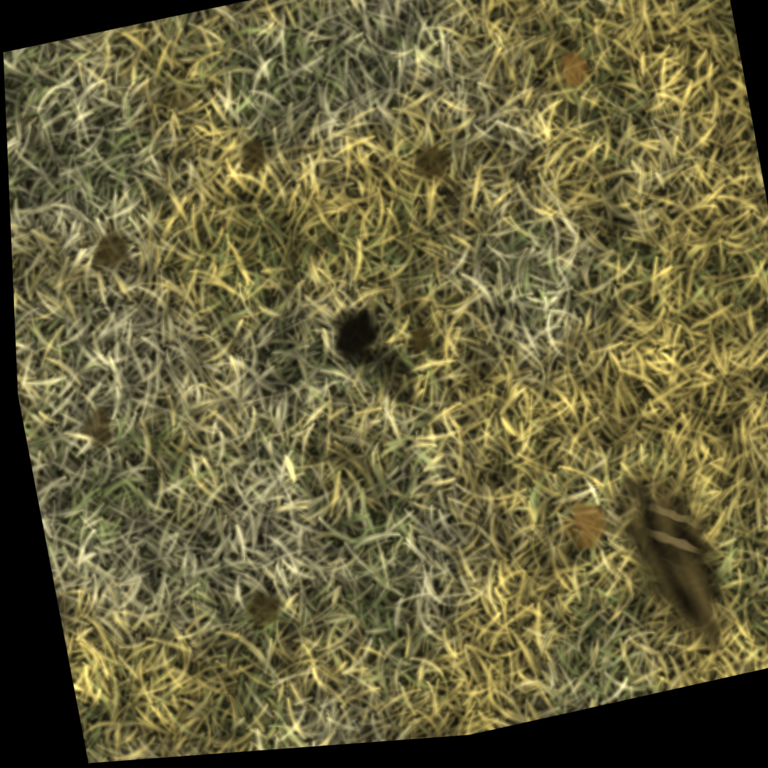
Write a Shadertoy shader that draws this texture.

```glsl
const int LAYERS = 16;
const float CELL = 0.034;
const vec2 HALF_LENGTH = vec2(0.010, 0.031);
const vec2 HALF_WIDTH = vec2(0.0011, 0.0032);
const float SOFTNESS = 0.0038;
const float OPACITY = 0.68;
const float SHADOW_REACH = 0.0095;
const float SHADOW = 0.08;
const vec2 LIGHT_RANGE = vec2(0.43, 1.06);
const float CLUMP_CONTRAST = 0.50;
const float GAP_CONTRAST = 0.62;

const vec3 SOIL = vec3(0.19, 0.185, 0.10);
const vec3 GOLD = vec3(0.86, 0.77, 0.42);
const vec3 PALE = vec3(0.78, 0.75, 0.57);
const vec3 GREEN = vec3(0.49, 0.53, 0.31);
const vec3 HOLE = vec3(0.05, 0.045, 0.02);
const vec3 CLOD = vec3(0.20, 0.16, 0.07);
const vec3 RUST = vec3(0.50, 0.36, 0.16);
const vec3 LEAF = vec3(0.21, 0.18, 0.10);
const vec3 LEAF_FOLD = vec3(0.52, 0.45, 0.29);

const int CLODS = 8;
const vec2 HOLE_POS = vec2(0.465, 0.564);
const vec2 LEAF_POS = vec2(0.882, 0.265);
const float LEAF_ANGLE = -1.12;

// Outline of the lawn, counterclockwise
const vec2 CORNERS[8] = vec2[8](
    vec2(0.115, 0.006), vec2(0.612, 0.043), vec2(1.01, 0.132), vec2(1.01, 0.679),
    vec2(0.949, 1.01), vec2(0.373, 1.01), vec2(0.004, 0.932), vec2(0.023, 0.486));

vec4 hash4(vec3 p) {
    vec4 q = fract(p.xyzx * vec4(0.1031, 0.1030, 0.0973, 0.1099));
    q += dot(q, q.wzxy + 33.33);
    return fract((q.xxyz + q.yzzw) * q.zywx);
}

float gradientDot(vec2 cell, vec2 offset) {
    float a = 6.2832 * hash4(vec3(cell, 71.0)).x;
    return dot(vec2(cos(a), sin(a)), offset);
}

// Gradient noise, roughly -0.7 to 0.7
float noise(vec2 p) {
    vec2 i = floor(p), f = p - i;
    vec2 u = f * f * f * (f * (f * 6.0 - 15.0) + 10.0);
    vec2 e = vec2(1.0, 0.0);
    return mix(mix(gradientDot(i, f), gradientDot(i + e, f - e), u.x),
               mix(gradientDot(i + e.yx, f - e.yx), gradientDot(i + 1.0, f - 1.0), u.x), u.y);
}

vec2 rotate(vec2 p, float a) {
    float c = cos(a), s = sin(a);
    return vec2(c * p.x + s * p.y, c * p.y - s * p.x);
}

float lawnMask(vec2 p) {
    float inside = 1.0;
    for (int i = 0; i < 8; i++) {
        vec2 a = CORNERS[i];
        vec2 edge = normalize(CORNERS[(i + 1) % 8] - a);
        inside = min(inside, edge.x * (p.y - a.y) - edge.y * (p.x - a.x));
    }
    return smoothstep(-0.001, 0.0015, inside);
}

// Lays one curved, tapered, soft blade over the colour below it
void addBlade(inout vec3 col, vec2 p, vec4 shape, vec4 tint, vec2 patches, float height) {
    float len = mix(HALF_LENGTH.x, HALF_LENGTH.y, shape.z);
    vec2 q = rotate(p, 1.5 + 2.8 * (shape.w - 0.5));
    float bend = (tint.w - 0.5) * 22.0;
    q.y += bend * (q.x * q.x - 0.3 * len * len);
    q.y /= sqrt(1.0 + 4.0 * bend * bend * q.x * q.x);
    float along = clamp(q.x / len, -1.0, 1.0);
    float width = mix(HALF_WIDTH.x, HALF_WIDTH.y, tint.z) * (1.0 - 0.6 * along * along);
    float d = length(vec2(q.x - along * len, q.y)) - width;

    float dry = smoothstep(-0.40, 0.40, patches.x + 0.6 * (tint.x - 0.5));
    vec3 pigment = mix(PALE, GOLD, dry);
    pigment = mix(pigment, GREEN, smoothstep(0.65, 1.0, tint.y + 0.8 * patches.y - 0.08));
    float light = mix(LIGHT_RANGE.x, LIGHT_RANGE.y, height) * mix(0.82, 1.14, tint.z);
    light *= 1.0 + 0.10 * along;

    col *= 1.0 - SHADOW * (1.0 - smoothstep(0.0, SHADOW_REACH, d));
    col = mix(col, pigment * light, OPACITY * (1.0 - smoothstep(-SOFTNESS, SOFTNESS, d)));
}

vec3 grass(vec2 p) {
    vec2 patches = vec2(noise(p * 5.0) + 0.5 * (p.x - 0.50), noise(p * 7.0 + 19.0) - 0.2 * (p.x - 0.5));
    vec3 col = SOIL * (1.0 + 0.6 * noise(p * 45.0));
    for (int i = 0; i < LAYERS; i++) {
        float layer = float(i);
        vec2 grid = rotate(p, layer * 1.7) / CELL + layer * 7.31;
        vec2 home = floor(grid);
        for (int k = 0; k < 9; k++) {
            vec2 cell = home + vec2(k % 3 - 1, k / 3 - 1);
            vec4 shape = hash4(vec3(cell, layer));
            vec4 tint = hash4(vec3(cell, layer + 40.0));
            vec2 local = rotate((grid - cell - shape.xy) * CELL, -layer * 1.7);
            addBlade(col, local, shape, tint, patches, layer / float(LAYERS - 1));
        }
    }
    // Clumps and the dim gaps between them
    vec2 warp = 0.012 * vec2(noise(p * 24.0 + 8.0), noise(p * 24.0 + 27.0));
    col *= 1.0 + CLUMP_CONTRAST * noise(p * 12.0 + 5.0);
    return col * (1.0 + GAP_CONTRAST * noise((p + warp) * 33.0 + 3.0));
}

float blob(vec2 p, vec2 radius, float ragged) {
    return 1.0 - smoothstep(0.5, 1.2, length(p / radius) + ragged);
}

void mainImage(out vec4 fragColor, in vec2 fragCoord) {
    vec2 p = fragCoord / iResolution.xy;
    vec3 col = grass(p);
    float ragged = 0.6 * noise(p * 50.0);

    // Scattered clods, some rusty
    for (int i = 0; i < CLODS; i++) {
        float n = float(i);
        vec2 pos = 0.1 + 0.82 * fract(vec2(0.7549, 0.5698) * n + vec2(0.28, 0.85));
        float size = mix(0.015, 0.028, hash4(vec3(n, 3.0, 9.0)).x);
        vec3 tone = i % 4 == 2 ? RUST : CLOD;
        col = mix(col, tone, 0.72 * blob(p - pos, vec2(size, size * 1.2), ragged));
    }

    // Burrow with a trailing shadow
    vec2 h = p - HOLE_POS;
    col *= 1.0 - 0.45 * blob(rotate(h - vec2(0.045, -0.05), -0.9), vec2(0.065, 0.025), ragged);
    col = mix(col, HOLE, 0.95 * blob(h, vec2(0.034, 0.037), 0.5 * ragged));

    // Withered leaf with pale folds
    vec2 q = rotate(p - LEAF_POS, LEAF_ANGLE);
    float leaf = blob(q, vec2(0.135, 0.052 - 0.16 * q.x), 0.5 * ragged);
    float fold = smoothstep(0.15, 0.95, sin(140.0 * (q.x - q.y) + 0.62 + 2.0 * ragged));
    fold *= blob(q + vec2(0.043, -0.017), vec2(0.052, 0.034), 0.0);
    vec3 leafColor = LEAF * (1.0 + 1.2 * noise(q * vec2(18.0, 48.0)));
    col = mix(col, mix(leafColor, LEAF_FOLD, 0.8 * fold), 0.93 * leaf);

    fragColor = vec4(clamp(col, 0.0, 1.0) * lawnMask(p), 1.0);
}
```
